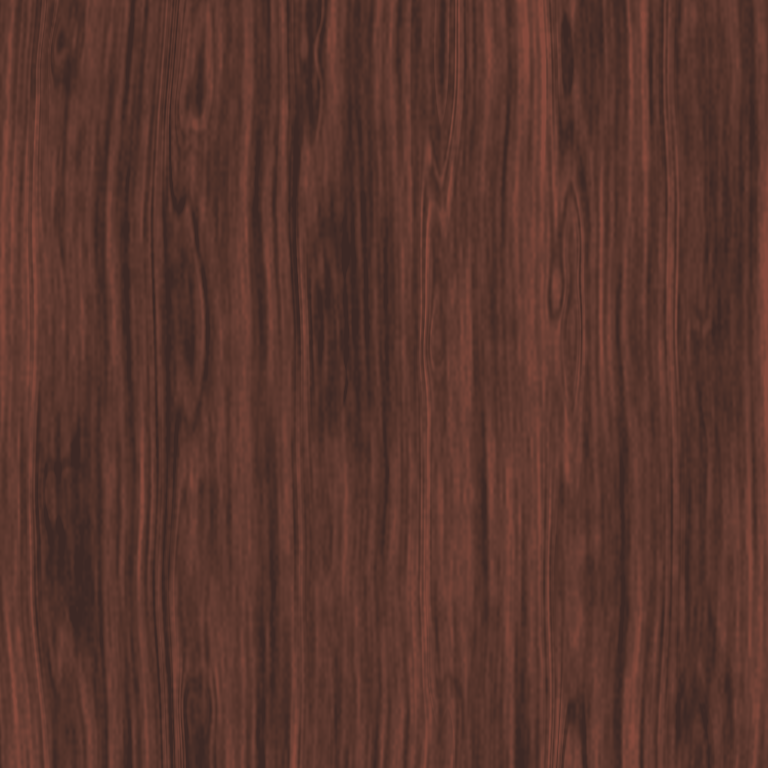
Give the GLSL for this texture, as a WebGL 1 fragment shader.

```glsl
precision highp float;
uniform vec2 u_resolution;

const float COLUMN_WIDTH = 0.166;

float hash(vec2 p) {
  vec3 q = fract(vec3(p.xyx) * 0.1031);
  q += dot(q, q.yzx + 33.33);
  return fract((q.x + q.y) * q.z);
}

float noise(vec2 p) {
  vec2 cell = floor(p);
  vec2 f = fract(p);
  f = f * f * (3.0 - 2.0 * f);
  float low = mix(hash(cell), hash(cell + vec2(1.0, 0.0)), f.x);
  float high = mix(hash(cell + vec2(0.0, 1.0)), hash(cell + vec2(1.0, 1.0)), f.x);
  return mix(low, high, f.y);
}

// Noise centred on zero, for displacement and tone
float wobble(vec2 p, float seed) {
  return noise(p + seed * 17.3) - 0.5;
}

// Slow sideways wander of the fibres
float wander(vec2 p) {
  return 0.026 * wobble(p * vec2(4.0, 2.6), 1.0)
       + 0.009 * wobble(p * vec2(13.0, 6.0), 2.0);
}

// Nested arches in a column: x is the grain offset, y the strength
vec2 arches(vec2 p) {
  float column = floor(p.x / COLUMN_WIDTH);
  float dx = p.x - (column + 0.5) * COLUMN_WIDTH;
  float halfWidth = mix(0.022, 0.034, hash(vec2(column, 5.0)));
  float strength = exp(-dx * dx / (halfWidth * halfWidth));
  strength *= smoothstep(0.1, 0.5, hash(vec2(column, 9.0)) + 0.2);
  float bentX = dx + 0.012 * wobble(p * vec2(6.0, 9.0), 3.0);
  float rise = 0.18 * wobble(vec2(column * 7.0, p.y * 3.0), 4.0);
  return vec2(strength * (1.8 * sqrt(bentX * bentX + 0.00002) - dx + rise), strength);
}

// Soft swelling around scattered knots, two in each column
float knots(vec2 p) {
  float column = floor(p.x / COLUMN_WIDTH);
  float swelling = 0.0;
  for (int i = 0; i < 2; i++) {
    float k = float(i);
    float side = hash(vec2(column, k + 21.0)) - 0.5;
    float height = (k + hash(vec2(column, k + 31.0))) * 0.5;
    vec2 centre = vec2((column + 0.5 + 0.2 * side) * COLUMN_WIDTH, height);
    vec2 d = (p - centre) / vec2(0.024, 0.040);
    d.y += 1.6 * d.x * side;
    swelling += exp(-dot(d, d));
  }
  return swelling;
}

// Broken dark fissure along the grain
float fissure(vec2 p) {
  float dx = p.x - 0.45 - 0.006 * wobble(vec2(1.0, p.y * 30.0), 6.0);
  float width = 0.001 + 0.005 * noise(vec2(3.0, p.y * 50.0));
  float span = smoothstep(0.46, 0.49, p.y) * smoothstep(0.75, 0.64, p.y);
  return span * exp(-dx * dx / (width * width)) * noise(p * vec2(90.0, 60.0));
}

// Streaks of several widths, drawn along the grain coordinate
float streaks(float grain, float y) {
  float tone = 0.08 * wobble(vec2(grain * 11.0, y * 0.8), 7.0);
  tone += 0.17 * wobble(vec2(grain * 36.0, y * 1.3), 8.0);
  tone += 0.42 * wobble(vec2(grain * 84.0, y * 2.0), 9.0);
  tone += 0.60 * wobble(vec2(grain * 160.0, y * 3.2), 10.0);
  float bright = noise(vec2(grain * 46.0 + 40.0, y * 0.7));
  float dark = noise(vec2(grain * 88.0 + 80.0, y * 1.1));
  tone += 0.32 * smoothstep(0.66, 0.94, bright);
  tone -= 0.24 * smoothstep(0.68, 0.95, dark);
  return tone;
}

vec3 woodColor(float tone) {
  vec3 shadow = vec3(0.240, 0.158, 0.142);
  vec3 brown = vec3(0.322, 0.197, 0.163);
  vec3 russet = vec3(0.394, 0.238, 0.198);
  vec3 copper = vec3(0.520, 0.288, 0.234);
  vec3 color = mix(shadow, brown, clamp(tone / 0.34, 0.0, 1.0));
  color = mix(color, russet, clamp((tone - 0.34) / 0.32, 0.0, 1.0));
  return mix(color, copper, clamp((tone - 0.66) / 0.40, 0.0, 1.0));
}

void main() {
  vec2 p = gl_FragCoord.xy / u_resolution;
  vec2 bent = p + vec2(wander(p), 0.0);
  vec2 arch = arches(bent);
  float knot = knots(bent);
  float grain = bent.x + arch.x + 0.020 * knot;

  float tone = 0.485 + streaks(grain, p.y) * mix(1.0, 0.78, arch.y);
  tone -= 0.04 * arch.y;
  tone += 0.18 * knot * wobble(p * vec2(50.0, 30.0), 11.0);

  // Fine straight fibres and pores
  tone += 0.42 * wobble(vec2(bent.x * 165.0, p.y * 5.0), 14.0);
  tone += 0.30 * wobble(vec2(bent.x * 240.0, p.y * 32.0), 12.0);
  tone += 0.18 * wobble(p * vec2(250.0, 150.0), 13.0);
  tone -= 0.75 * fissure(p);

  gl_FragColor = vec4(woodColor(clamp(tone, 0.0, 1.06)), 1.0);
}
```
